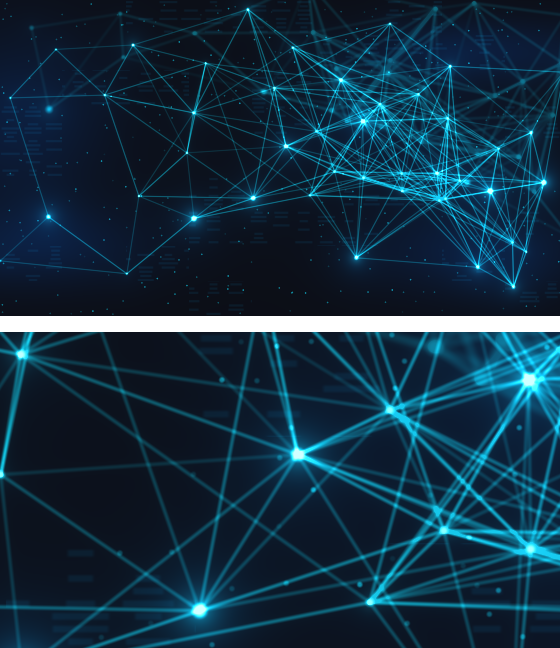
Top, the full canvas; bottom, a detail of the centre.
Reproduce this background procedurally as a Shadertoy shader.

```glsl
// Glowing cyan network of linked nodes over a dark navy haze with specks and faint dashes.

const int NODE_COUNT = 44;
const int GRID_NODES = 28;

vec2 hash22(vec2 p) {
    vec3 q = fract(p.xyx * vec3(0.1031, 0.1030, 0.0973));
    q += dot(q, q.yzx + 33.33);
    return fract((q.xx + q.yz) * q.zy);
}

// Loose jittered grid first, then a dense band falling towards the right.
vec2 nodePosition(int i, float seed) {
    vec2 r = hash22(vec2(float(i) + 3.0, seed));
    if (i < GRID_NODES) {
        vec2 q = (vec2(i % 7, i / 7) + 0.05 + 0.9 * r) * vec2(0.275, 0.24) + vec2(-0.06, 0.03);
        float middle = (q.x - 0.85) / 0.35;
        q.y += 0.16 * exp(-middle * middle) * (1.0 - q.y);
        return q;
    }
    float t = (float(i - GRID_NODES) + r.x) / float(NODE_COUNT - GRID_NODES);
    return mix(vec2(0.86, 0.67), vec2(1.72, 0.36), t) + vec2(0.0, 0.42 * (r.y - 0.5));
}

float segmentDistance(vec2 p, vec2 a, vec2 b) {
    vec2 ab = b - a;
    return length(p - a - ab * clamp(dot(p - a, ab) / dot(ab, ab), 0.0, 1.0));
}

// x: light of links and node cores, y: wide halo.
vec2 network(vec2 p, int first, float seed, float softness) {
    vec2 nodes[NODE_COUNT];
    for (int i = first; i < NODE_COUNT; i++) nodes[i] = nodePosition(i, seed);

    float links = 0.0, cores = 0.0, halo = 0.0;
    for (int i = first; i < NODE_COUNT; i++) {
        vec2 a = nodes[i];

        // Node: a few are large and bright
        vec2 r = hash22(vec2(seed, float(i) + 71.0));
        float power = r.x * r.x * r.x * r.x;
        float d = length(p - a);
        float radius = 0.0035 + 0.006 * power + softness;
        cores += (0.7 + 1.2 * power) * (1.0 - smoothstep(radius * 0.3, radius + 0.003, d));
        cores += 0.9 * power * exp(-d / 0.014);
        halo += (0.12 + power) * exp(-d / 0.045);

        // Links to nearby nodes
        for (int j = i + 1; j < NODE_COUNT; j++) {
            vec2 b = nodes[j];
            float span = length(b - a);
            if (span > 0.46) continue;
            float e = segmentDistance(p, a, b);
            if (e > 0.03) continue;
            vec2 k = hash22(vec2(float(i) + seed, float(j) + 17.0));
            if (k.x > 1.05 - 1.1 * span) continue;
            float strength = (0.2 + 0.5 * k.y) * (1.15 - span);
            links += strength * (1.0 - smoothstep(0.0, 0.0037 + softness, e));
            links += 0.07 * strength * exp(-e / 0.006);
        }
    }
    return vec2(min(links, 1.1) + cores, halo);
}

float haze(vec2 p, vec2 center, vec2 size) {
    vec2 v = (p - center) / size;
    return exp(-dot(v, v));
}

// Tiny scattered points of light
float specks(vec2 p, float scale, float share) {
    vec2 cell = floor(p * scale);
    vec2 r = hash22(cell + 41.0);
    vec2 keep = hash22(cell + 157.0);
    float d = length(fract(p * scale) - 0.15 - 0.7 * r) / scale;
    return step(keep.x, share) * (0.2 + 0.8 * keep.y) * (1.0 - smoothstep(0.001, 0.0042, d));
}

// Faint horizontal strokes gathered in clumps
float dashes(vec2 p) {
    vec2 g = p * vec2(14.0, 75.0);
    vec2 r = hash22(floor(g) + 9.0);
    float clump = step(0.66, hash22(floor(p * vec2(5.0, 9.0)) + 23.0).x);
    vec2 f = abs(fract(g) - 0.5);
    float halfLength = 0.1 + 0.3 * r.y;
    float stroke = 1.0 - smoothstep(halfLength, halfLength + 0.08, f.x);
    return clump * step(r.x, 0.42) * stroke * (1.0 - smoothstep(0.1, 0.42, f.y));
}

void mainImage(out vec4 fragColor, in vec2 fragCoord) {
    vec2 p = fragCoord / iResolution.y;
    p.x += 0.5 * (16.0 / 9.0 - iResolution.x / iResolution.y);

    // Navy ground with blue haze near both sides
    float blue = haze(p, vec2(0.05, 0.62), vec2(0.30, 0.28))
               + haze(p, vec2(0.12, 0.22), vec2(0.36, 0.13))
               + haze(p, vec2(1.52, 0.84), vec2(0.38, 0.10))
               + haze(p, vec2(1.52, 0.20), vec2(0.36, 0.14))
               + 0.5 * haze(p, vec2(1.30, 0.55), vec2(0.40, 0.20));
    vec3 color = vec3(0.048, 0.056, 0.088) + vec3(0.0, 0.055, 0.14) * blue;
    color += vec3(0.0, 0.05, 0.07) * dashes(p);

    // Blurred network behind, sharp network in front
    vec2 back = network(p - vec2(0.10, 0.08), 14, 5.0, 0.005);
    vec2 front = network(p, 0, 12.0, 0.0);
    float light = front.x + 0.28 * back.x + 0.8 * specks(p, 19.0, 0.32) + 0.5 * specks(p + 5.0, 34.0, 0.10);
    float halo = front.y + 0.3 * back.y;

    color += vec3(0.0, 0.13, 0.24) * halo;
    color += vec3(0.015, 0.62, 0.68) * min(light, 1.25);
    color += vec3(0.75, 0.25, 0.2) * smoothstep(0.95, 2.4, light);
    fragColor = vec4(clamp(color, 0.0, 1.0), 1.0);
}
```
